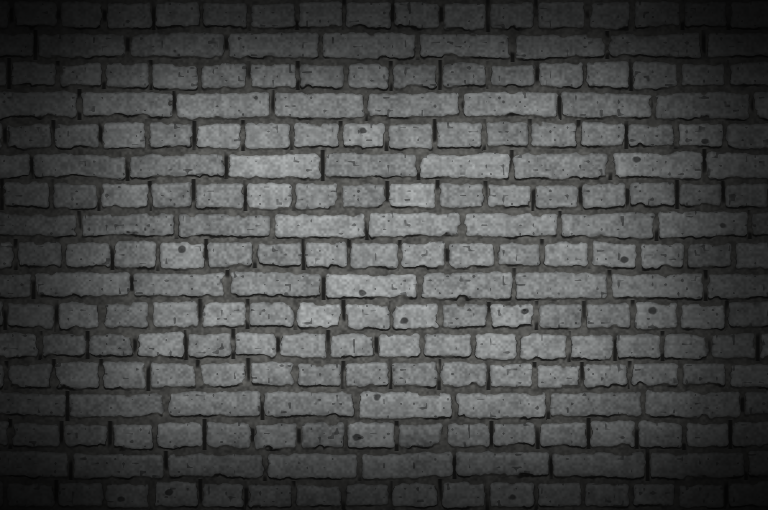
Reproduce this texture procedurally as a Shadertoy shader.

```glsl
// Weathered grey brick wall: courses of short and long bricks, rough mortar, dark vignette.

const float PI = 3.14159265;
const float ROWS = 17.0;
const float SHORT_COLS = 16.0;
const float LONG_COLS = 8.0;
const vec3 BRICK = vec3(0.545, 0.555, 0.555);
const vec3 MORTAR = vec3(0.335, 0.335, 0.325);
const vec3 SHADOW = vec3(0.085, 0.085, 0.082);

float hash(vec2 p) {
    return fract(sin(dot(p, vec2(127.1, 311.7))) * 43758.5453);
}

// Value noise that wraps over the unit square
float noise(vec2 uv, vec2 period) {
    vec2 q = uv * period;
    vec2 i = floor(q), f = fract(q);
    f = f * f * (3.0 - 2.0 * f);
    float a = hash(mod(i, period));
    float b = hash(mod(i + vec2(1, 0), period));
    float c = hash(mod(i + vec2(0, 1), period));
    float d = hash(mod(i + vec2(1, 1), period));
    return mix(mix(a, b, f.x), mix(c, d, f.x), f.y);
}

float fbm(vec2 uv, vec2 period) {
    float sum = 0.0, amp = 0.5;
    for (int i = 0; i < 4; i++) {
        sum += amp * noise(uv, period);
        period *= 2.0;
        amp *= 0.5;
    }
    return sum / 0.9375;
}

float roundBox(vec2 p, vec2 halfSize, float r) {
    vec2 q = abs(p) - halfSize + r;
    return length(max(q, 0.0)) + min(max(q.x, q.y), 0.0) - r;
}

// Long courses are the odd ones, except for the sixth from the bottom
bool isLong(float row) {
    return mod(row, 2.0) > 0.5 && row != 5.0;
}

// Sideways shift of a course, in bricks
float coursePhase(float row) {
    float jitter = hash(vec2(row, 7.3)) - 0.5;
    if (!isLong(row)) return (row == 5.0 ? -0.12 : 0.2) + 0.25 * jitter;
    if (row < 4.0) return -0.29 + 0.1 * jitter;
    return (mod(row, 4.0) > 2.0 ? 0.36 : -0.16) + 0.06 * jitter;
}

// Position of a vertical joint, slightly irregular
float joint(float k, float row, float cols) {
    return k + (hash(vec2(mod(k, cols), row + 31.0)) - 0.5) * 0.09 * cols / SHORT_COLS;
}

// Darkening towards the borders, level where the tile meets itself
float vignette(vec2 uv) {
    vec2 s = cos(PI * uv);
    vec2 v = 1.0 - 0.7 * pow(s * s, vec2(3.0));
    return v.x * v.y;
}

void mainImage(out vec4 fragColor, in vec2 fragCoord) {
    vec2 uv = fragCoord / iResolution.xy;
    float rowWidth = ROWS * iResolution.x / iResolution.y;
    float aa = 0.75 * ROWS / iResolution.y;

    // Course and brick under this point; lengths are in course heights
    float y = uv.y * ROWS + 0.12 * (noise(uv, vec2(12, 17)) - 0.5);
    float row = mod(floor(y), ROWS);
    float cols = isLong(row) ? LONG_COLS : SHORT_COLS;
    float x = uv.x * cols - coursePhase(row);
    float k = floor(x);
    if (x < joint(k, row, cols)) k -= 1.0;
    else if (x > joint(k + 1.0, row, cols)) k += 1.0;
    float left = joint(k, row, cols), right = joint(k + 1.0, row, cols);
    float unit = rowWidth / cols;
    vec2 id = vec2(mod(k, cols), row);
    float seed = hash(id + 3.7);

    // Brick outline with worn edges
    vec2 p = vec2((x - 0.5 * (left + right)) * unit, fract(y) - 0.5);
    p.y += 0.05 * (hash(id + 11.0) - 0.5);
    vec2 halfSize = vec2(0.5 * (right - left) * unit - 0.085, 0.385 + 0.03 * (seed - 0.5));
    float wear = fbm(uv, vec2(96, 64)) - 0.5;
    float chips = smoothstep(0.66, 0.9, noise(uv, vec2(60, 40)));
    float rough = 0.16 * wear + 0.07 * chips;
    float d = roundBox(p, halfSize, 0.1) + rough;
    float face = 1.0 - smoothstep(-aa, aa, d);

    // Mortar with patchy shadow below bricks and in open joints
    float grain = noise(uv, vec2(300, 200)) - 0.5;
    float stain = fbm(uv, vec2(24, 16)) - 0.5;
    vec3 mortar = MORTAR * (1.0 + 0.5 * wear + 0.3 * grain);
    float below = 1.0 - smoothstep(-0.02, 0.05, roundBox(p + vec2(0, 0.05), halfSize, 0.1) + rough);
    float side = smoothstep(-0.02, 0.06, abs(p.x) - halfSize.x);
    float patches = smoothstep(0.35, 0.65, noise(uv, vec2(48, 51)));
    float gaps = smoothstep(0.45, 0.7, noise(uv, vec2(64, 34)));
    mortar = mix(mortar, SHADOW, max(below * (0.3 + 0.6 * patches), 0.8 * side * gaps));

    // Brick face: tone, grain, pits and rubbed rim
    vec3 brick = BRICK * (1.0 + 0.16 * (seed - 0.5) + 0.2 * stain + 0.25 * wear + 0.26 * grain);
    float pits = smoothstep(0.84, 0.95, noise(uv, vec2(180, 120)));
    brick *= 1.0 - 0.35 * pits;
    brick *= mix(0.84, 1.0, smoothstep(0.0, 0.1, -d));
    brick *= 1.0 + 0.08 * smoothstep(0.18, 0.36, p.y);

    // A dark knot on a few bricks
    vec2 knot = (vec2(hash(id + 5.1), hash(id + 9.4)) - 0.5) * halfSize * 1.4;
    float knotDist = length((p - knot) * vec2(0.8, 1.0)) + 0.12 * wear;
    brick *= 1.0 - 0.5 * step(0.92, seed) * (1.0 - smoothstep(0.07, 0.11 + aa, knotDist));

    fragColor = vec4(mix(mortar, brick, face) * vignette(uv), 1.0);
}
```
